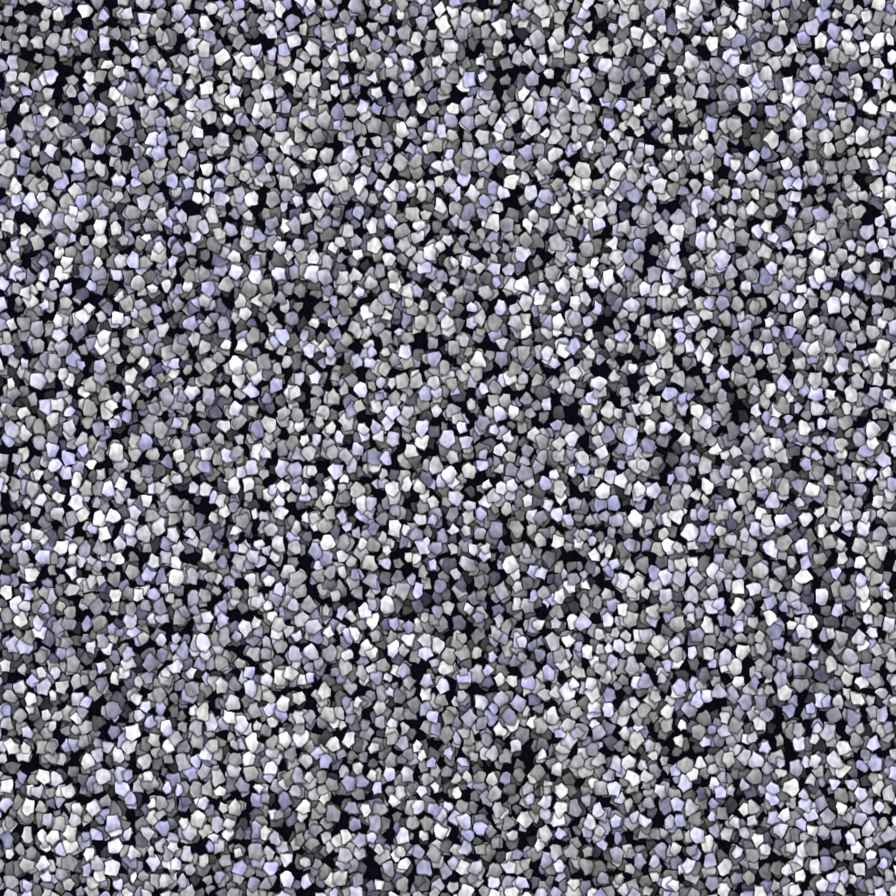
A Shadertoy shader for this texture:

```glsl
// Coarse gravel: angular pale, grey and bluish chips over near-black gaps.
// Three layers of jittered convex polygons are painted back to front; each
// chip casts a soft shadow and carries a tilted facet and gradient noise.

#define GRAINS 59.0       // cells across the canvas
#define LAYERS 3
#define JITTER 0.8        // scatter of a chip within its cell
#define STRETCH 1.13      // height of a chip relative to its width
#define EDGE 0.085        // half width of the soft edge, in cells
#define SHADOW 0.62       // darkness of the contact shadow
#define MOTTLE 0.22       // strength of the surface noise
#define GAIN 1.08         // overall brightness
#define GAP_COLOR vec3(0.045, 0.04, 0.075)

const float TAU = 6.2831853;

vec3 hash3(vec3 p) {
    p = fract(p * vec3(0.1031, 0.1030, 0.0973));
    p += dot(p, p.yxz + 33.33);
    return fract((p.xxy + p.yxx) * p.zyx);
}

vec2 gradientAt(vec2 cell) {
    float a = TAU * hash3(vec3(cell, 7.0)).x;
    return vec2(cos(a), sin(a));
}

// Gradient noise, roughly -0.7 to 0.7
float gradientNoise(vec2 p) {
    vec2 i = floor(p), f = fract(p);
    vec2 u = f * f * f * (f * (f * 6.0 - 15.0) + 10.0);
    vec2 e = vec2(1.0, 0.0);
    float low = mix(dot(gradientAt(i), f),
                    dot(gradientAt(i + e.xy), f - e.xy), u.x);
    float high = mix(dot(gradientAt(i + e.yx), f - e.yx),
                     dot(gradientAt(i + e.xx), f - e.xx), u.x);
    return mix(low, high, u.y);
}

// Distance to an irregular five-sided chip with rounded-off long corners
float chipDistance(vec2 q, float radius, vec3 seed) {
    float d = length(q) - 1.3 * radius;
    float spin = TAU * hash3(seed + 3.7).x;
    for (int i = 0; i < 5; i++) {
        vec3 h = hash3(seed + 11.3 * float(i + 1));
        float a = spin + TAU * (float(i) + 0.7 * h.x) / 5.0;
        d = max(d, dot(q, vec2(cos(a), sin(a))) - radius * mix(0.78, 1.2, h.y));
    }
    return d;
}

// Paints one layer of chips over the color below; depth is 0 back to 1 front
vec3 paintLayer(vec3 color, vec2 p, float depth, float mottle) {
    p += vec2(17.37, 41.71) * (depth + 1.0);
    vec2 home = floor(p);
    float presence = mix(0.95, 0.8, depth);
    for (int y = -1; y <= 1; y++) {
        for (int x = -1; x <= 1; x++) {
            vec2 cell = home + vec2(x, y);
            vec3 seed = vec3(cell, 19.0 + 40.0 * depth);
            vec3 place = hash3(seed);
            if (place.z > presence) continue;
            vec3 look = hash3(seed + 71.9);
            vec2 q = p - cell - 0.5 - JITTER * (place.xy - 0.5);
            q *= vec2(sqrt(STRETCH), inversesqrt(STRETCH));
            float radius = mix(0.28, 0.47, look.x);
            float d = chipDistance(q, radius, seed);

            // Contact shadow on what lies beneath
            color *= 1.0 - SHADOW * (1.0 - smoothstep(-0.05, 0.2, d));

            // Facet tone, brighter in front, with a random tilt
            float tone = mix(mix(0.18, 0.56, depth), mix(0.62, 0.94, depth), look.y);
            vec2 tilt = vec2(-0.1, 0.2) + 0.6 * (hash3(seed + 5.1).xy - 0.5);
            float light = 1.0 + dot(q, tilt) + MOTTLE * mottle;
            vec3 tint = mix(vec3(1.01, 1.0, 1.0), vec3(0.9, 0.9, 1.12),
                            look.z * look.z);
            float cover = 1.0 - smoothstep(-EDGE, EDGE, d);
            color = mix(color, tone * light * tint, cover);
        }
    }
    return color;
}

void mainImage(out vec4 fragColor, in vec2 fragCoord) {
    vec2 p = GRAINS * fragCoord / iResolution.y;

    // Slight warp roughens the straight chip edges
    vec2 warp = vec2(gradientNoise(p * 1.7), gradientNoise(p * 1.7 + 53.0));
    float mottle = gradientNoise(p * vec2(3.1, 2.3) + 91.0);

    vec3 color = GAP_COLOR * (1.0 + 0.6 * mottle);
    for (int i = 0; i < LAYERS; i++) {
        float depth = float(i) / float(LAYERS - 1);
        color = paintLayer(color, p + 0.14 * warp, depth, mottle);
    }

    // Broad uneven light, with a cool floor in the deepest gaps
    color *= GAIN * (1.0 + 0.13 * gradientNoise(p * 0.11));
    color = max(color, GAP_COLOR * 0.8);
    fragColor = vec4(clamp(color, 0.0, 1.0), 1.0);
}
```
